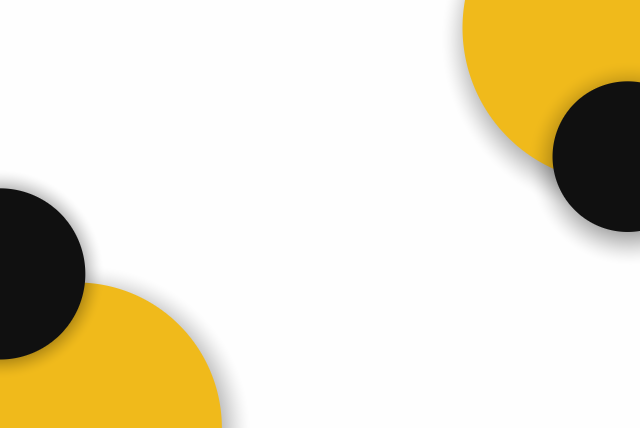
Reproduce this background procedurally as a WebGL 1 fragment shader.

```glsl
precision highp float;
// Two pairs of overlapping discs, gold under black, in opposite corners of a
// white page. Each disc is a circle distance function laid over its own
// softly blurred, slightly offset shadow.

uniform vec2 u_resolution;

#define PAPER vec3(0.998)
#define GOLD vec3(0.941, 0.729, 0.106)
#define INK vec3(0.063)
#define GOLD_SHADE 0.34
#define INK_SHADE 0.48
#define PAGE vec2(1.5, 1.0)

float circleDistance(vec2 p, vec2 center, float radius) {
  return length(p - center) - radius;
}

// Lays a disc and its shadow over the colour below.
vec3 addDisc(vec3 below, vec2 p, vec2 center, float radius, vec3 fill,
             vec2 shadowOffset, float blur, float shade) {
  float shadowDist = circleDistance(p, center + shadowOffset, radius);
  float shadow = 1.0 - smoothstep(-blur, blur, shadowDist);
  vec3 shaded = below * (1.0 - shade * shadow);

  float pixel = 1.0 / u_resolution.y;
  float edge = circleDistance(p, center, radius) / pixel;
  return mix(shaded, fill, clamp(0.5 - edge, 0.0, 1.0));
}

void main() {
  // Page units: the height is 1
  vec2 p = gl_FragCoord.xy / u_resolution * PAGE;
  vec3 color = PAPER;

  // Lower left pair
  color = addDisc(color, p, vec2(0.180, 0.0), 0.340, GOLD,
                  vec2(0.016, -0.012), 0.057, GOLD_SHADE);
  color = addDisc(color, p, vec2(0.0, 0.360), 0.200, INK,
                  vec2(0.0), 0.047, INK_SHADE);

  // Upper right pair
  color = addDisc(color, p, vec2(1.445, 0.935), 0.361, GOLD,
                  vec2(0.0, -0.027), 0.055, GOLD_SHADE);
  color = addDisc(color, p, vec2(1.471, 0.634), 0.176, INK,
                  vec2(0.006, -0.017), 0.066, INK_SHADE);

  gl_FragColor = vec4(color, 1.0);
}
```
